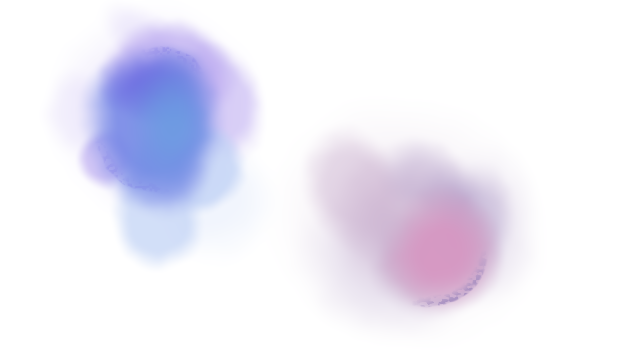
This background is drawn by a Shadertoy shader. Its source:

```glsl
#define PAPER vec3(1.0)
#define INDIGO vec3(0.43, 0.41, 0.88)
#define AZURE vec3(0.41, 0.62, 0.88)
#define PERIWINKLE vec3(0.46, 0.53, 0.90)
#define LILAC vec3(0.73, 0.66, 0.94)
#define ICE vec3(0.75, 0.82, 0.96)
#define ROSE vec3(0.84, 0.59, 0.76)
#define MAUVE vec3(0.77, 0.66, 0.79)
#define PLUM vec3(0.60, 0.51, 0.73)
#define WARP_AMOUNT 0.035
#define WARP_SCALE 8.0
#define GRAIN_SCALE 130.0

float hash(vec2 cell) {
    vec3 h = fract(vec3(cell.xyx) * 0.1031);
    h += dot(h, h.yzx + 33.33);
    return fract((h.x + h.y) * h.z);
}

float noise(vec2 p) {
    vec2 i = floor(p), f = fract(p);
    f = f * f * (3.0 - 2.0 * f);
    return mix(mix(hash(i), hash(i + vec2(1, 0)), f.x),
               mix(hash(i + vec2(0, 1)), hash(i + vec2(1, 1)), f.x), f.y);
}

float fbm(vec2 p) {
    float sum = 0.0, weight = 0.5;
    for (int i = 0; i < 3; i++) {
        sum += weight * noise(p);
        p = 2.03 * p + 17.0;
        weight *= 0.5;
    }
    return sum / 0.875;
}

// Soft tilted ellipse of pigment; radii mark half coverage
void wash(inout vec3 color, vec2 p, vec2 center, vec2 radii, float tilt,
          float softness, vec3 tint, float opacity) {
    vec2 q = p - center;
    float c = cos(tilt), s = sin(tilt);
    q = vec2(c * q.x + s * q.y, c * q.y - s * q.x) / radii;
    float cover = 1.0 - smoothstep(1.0 - softness, 1.0 + softness, length(q));
    color = mix(color, tint, cover * opacity);
}

// Grainy pigment gathered along part of a circular edge
void rim(inout vec3 color, vec2 p, vec2 center, float radius, vec2 facing,
         float spread, vec3 tint, float opacity) {
    vec2 q = p - center;
    float r = length(q);
    float band = smoothstep(radius - 0.035, radius - 0.004, r)
               * (1.0 - smoothstep(radius - 0.004, radius + 0.004, r));
    float arc = smoothstep(spread, 1.0, dot(q / max(r, 0.001), normalize(facing)));
    float grain = mix(0.35, 1.0, smoothstep(0.4, 0.65, noise(p * GRAIN_SCALE)));
    color = mix(color, tint, band * arc * grain * opacity);
}

void blueCloud(inout vec3 color, vec2 p) {
    // Pale outer veils
    wash(color, p, vec2(0.43, 0.69), vec2(0.25, 0.25), 0.0, 0.30, LILAC, 0.14);
    wash(color, p, vec2(0.21, 0.69), vec2(0.07, 0.09), 0.0, 0.50, LILAC, 0.13);
    wash(color, p, vec2(0.39, 0.91), vec2(0.09, 0.05), -0.6, 0.60, LILAC, 0.18);
    wash(color, p, vec2(0.60, 0.44), vec2(0.12, 0.13), 0.0, 0.55, ICE, 0.22);
    // Lobes
    wash(color, p, vec2(0.44, 0.39), vec2(0.105, 0.125), 0.35, 0.30, ICE, 0.70);
    wash(color, p, vec2(0.47, 0.79), vec2(0.165, 0.135), 0.0, 0.25, LILAC, 0.70);
    wash(color, p, vec2(0.60, 0.72), vec2(0.105, 0.150), 0.3, 0.28, LILAC, 0.52);
    wash(color, p, vec2(0.29, 0.56), vec2(0.070, 0.075), 0.0, 0.30, LILAC, 0.62);
    wash(color, p, vec2(0.57, 0.53), vec2(0.100, 0.110), 0.0, 0.25, ICE, 0.75);
    // Saturated heart
    wash(color, p, vec2(0.425, 0.655), vec2(0.160, 0.180), 0.0, 0.38, PERIWINKLE, 0.90);
    wash(color, p, vec2(0.455, 0.520), vec2(0.095, 0.090), 0.0, 0.55, PERIWINKLE, 0.50);
    wash(color, p, vec2(0.440, 0.770), vec2(0.100, 0.070), 0.0, 0.80, INDIGO, 0.80);
    wash(color, p, vec2(0.475, 0.665), vec2(0.075, 0.120), -0.2, 0.95, AZURE, 0.75);
    rim(color, p, vec2(0.43, 0.70), 0.175, vec2(0.35, 0.94), 0.80, INDIGO, 0.30);
    rim(color, p, vec2(0.44, 0.65), 0.185, vec2(-0.55, -0.80), 0.60, INDIGO, 0.25);
}

void roseCloud(inout vec3 color, vec2 p) {
    // Pale outer veils
    wash(color, p, vec2(1.13, 0.38), vec2(0.30, 0.26), -0.3, 0.45, MAUVE, 0.13);
    wash(color, p, vec2(1.06, 0.25), vec2(0.18, 0.13), -0.4, 0.60, PLUM, 0.16);
    wash(color, p, vec2(1.36, 0.37), vec2(0.10, 0.16), 0.0, 0.60, PLUM, 0.15);
    // Lobes
    wash(color, p, vec2(0.99, 0.47), vec2(0.105, 0.150), 0.55, 0.40, MAUVE, 0.42);
    wash(color, p, vec2(1.14, 0.38), vec2(0.170, 0.150), -0.5, 0.55, MAUVE, 0.55);
    wash(color, p, vec2(1.18, 0.50), vec2(0.100, 0.075), -0.5, 0.55, PLUM, 0.24);
    wash(color, p, vec2(1.32, 0.38), vec2(0.085, 0.130), -0.2, 0.45, PLUM, 0.30);
    wash(color, p, vec2(1.26, 0.43), vec2(0.060, 0.080), 0.3, 0.85, PLUM, 0.25);
    // Saturated heart
    wash(color, p, vec2(1.215, 0.295), vec2(0.155, 0.155), 0.0, 0.30, MAUVE, 0.55);
    wash(color, p, vec2(1.225, 0.300), vec2(0.115, 0.120), 0.0, 0.60, ROSE, 0.92);
    rim(color, p, vec2(1.195, 0.305), 0.162, vec2(0.55, -0.83), 0.50, PLUM, 0.75);
}

void mainImage(out vec4 fragColor, in vec2 fragCoord) {
    vec2 p = fragCoord / iResolution.y;
    // Uneven bleeding of the wet edges
    vec2 drift = vec2(fbm(p * WARP_SCALE), fbm(p * WARP_SCALE + 41.0)) - 0.5;
    vec2 bled = p + WARP_AMOUNT * drift;
    vec3 color = PAPER;
    blueCloud(color, bled);
    roseCloud(color, bled);
    fragColor = vec4(color, 1.0);
}
```
